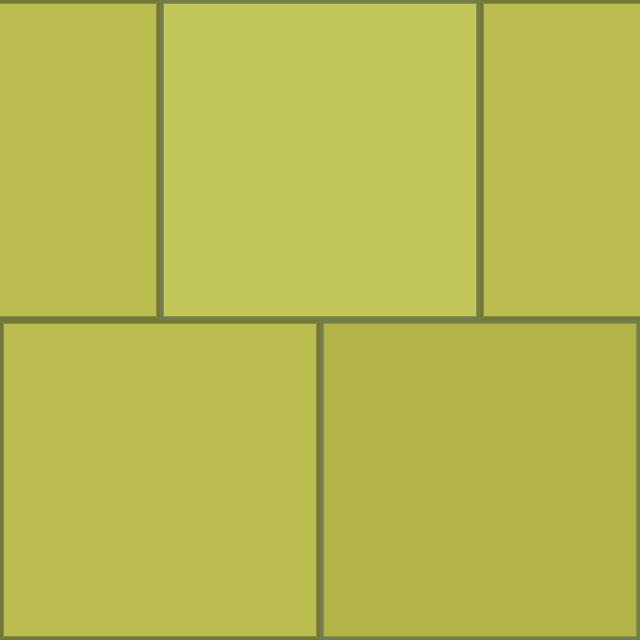
Reproduce this pattern procedurally as a Shadertoy shader.

```glsl
const float REPEATS = 2.0;          // tiles across and down
const float ROW_SHIFT = 0.5;        // sideways shift of every other row, in tiles
const float HALF_JOINT = 0.0114;    // half the joint width, in tiles
const vec3 TILE_COLOR = vec3(0.729, 0.739, 0.310);
const vec3 TILE_VARIATION = vec3(0.030, 0.032, 0.032);
const vec3 JOINT_OLIVE = vec3(0.447, 0.470, 0.220);
const vec3 JOINT_GREEN = vec3(0.447, 0.490, 0.290);

// Signed distance to the nearest tile edge, negative inside the tile.
float tileDistance(vec2 local) {
    vec2 d = abs(local - 0.5) - (0.5 - HALF_JOINT);
    return max(d.x, d.y);
}

// Coverage of the odd columns, softened where columns meet.
float oddColumn(float x, float pixel) {
    float inside = 0.5 - abs(mod(x - 0.5, 2.0) - 1.0);
    return smoothstep(-0.5 * pixel, 0.5 * pixel, inside);
}

void mainImage(out vec4 fragColor, in vec2 fragCoord) {
    vec2 grid = REPEATS * fragCoord / iResolution.xy;
    float pixel = REPEATS / min(iResolution.x, iResolution.y);

    // Running bond layout
    float oddRow = mod(floor(grid.y), 2.0);
    grid.x += ROW_SHIFT * oddRow;

    // Odd columns turn lighter in odd rows and darker in even rows
    float odd = oddColumn(grid.x, pixel);
    vec3 tile = TILE_COLOR + TILE_VARIATION * odd * (2.0 * oddRow - 1.0);

    // Each tile tints its own half of the joint
    vec3 joint = mix(JOINT_OLIVE, JOINT_GREEN, odd);

    float jointMask = smoothstep(-0.6 * pixel, 0.6 * pixel, tileDistance(fract(grid)));
    fragColor = vec4(mix(tile, joint, jointMask), 1.0);
}
```
